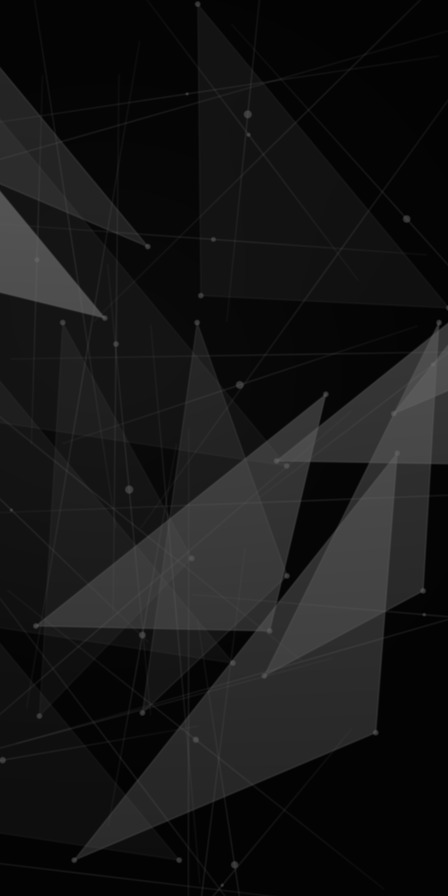
This background is drawn by a Shadertoy shader. Its source:

```glsl
// Dark plexus: translucent grey wedges, faint threads and small nodes on black.
// Four families of wedges follow short progressions bent by layered sines;
// threads are scattered by a low-discrepancy sequence in three directions.

const int VEILS = 3;               // wide and barely lit, open to the left
const int SHARDS = 3;              // steep, hanging from their tip
const int RISERS = 4;              // open to the right, climbing the canvas
const int FANS = 3;                // open to the left, upper half
const int THREADS = 33;
const vec2 CANVAS = vec2(0.5, 1.0);
const vec2 SEED = vec2(0.30, 0.22);
const vec2 STEP = vec2(0.7549, 0.5698);
const float BASE_GREY = 0.012;
const float PANEL_GREY = 0.40;
const float LINE_GREY = 0.44;
const float VEIL_OPACITY = 0.12;
const float EDGE_OPACITY = 0.18;
const float THREAD_OPACITY = 0.16;
const float NODE_OPACITY = 0.45;
const float LINE_HALF_WIDTH = 0.0008;
const float NODE_RADIUS = 0.0030;
const float SOFTNESS = 0.0013;
const float SHORT_SIDE = 0.63;     // second side of a wedge over its first

vec2 heading(float angle) {
    return vec2(cos(angle), sin(angle));
}

float segmentDistance(vec2 p, vec2 a, vec2 b) {
    vec2 ab = b - a;
    float t = clamp(dot(p - a, ab) / dot(ab, ab), 0.0, 1.0);
    return length(p - a - ab * t);
}

// Signed distance to the left of the line from a to b
float leftOf(vec2 p, vec2 a, vec2 b) {
    vec2 along = normalize(b - a);
    return dot(p - a, vec2(-along.y, along.x));
}

float stroke(float distance, float blur) {
    return 1.0 - smoothstep(0.0, LINE_HALF_WIDTH + blur, distance);
}

float disc(vec2 p, vec2 center, float radius, float blur) {
    return 1.0 - smoothstep(radius - blur, radius + blur, length(p - center));
}

// Triangle with gradient, rim and nodes; long side and short side leave the tip
float addWedge(float grey, vec2 p, vec2 tip, vec2 longSide, vec2 shortSide,
               float opacity, float blur) {
    vec2 b = tip + longSide;
    vec2 c = tip + shortSide;
    float winding = sign(longSide.x * shortSide.y - longSide.y * shortSide.x);
    float inside = min(winding * leftOf(p, tip, b),
                   min(winding * leftOf(p, b, c), winding * leftOf(p, c, tip)));
    float middle = (tip.y + b.y + c.y) / 3.0;
    float shade = clamp(1.0 + 0.9 * (p.y - middle), 0.75, 1.2);
    grey = mix(grey, PANEL_GREY, opacity * shade * smoothstep(-blur, blur, inside));

    float rim = min(segmentDistance(p, tip, b),
                min(segmentDistance(p, b, c), segmentDistance(p, c, tip)));
    float rimOpacity = EDGE_OPACITY * smoothstep(0.0, 0.3, opacity);
    grey = mix(grey, LINE_GREY, rimOpacity * stroke(rim, blur));

    float nodes = max(disc(p, tip, NODE_RADIUS, blur),
                  max(disc(p, b, NODE_RADIUS, blur), disc(p, c, NODE_RADIUS, blur)));
    return mix(grey, LINE_GREY, NODE_OPACITY * nodes);
}

float addVeil(float grey, vec2 p, float k, float blur) {
    vec2 tip = vec2(0.20 + 0.06 * k, 0.04 + 0.22 * k);
    vec2 mirror = vec2(-1.0, 1.0);
    return addWedge(grey, p, tip, 0.55 * mirror * heading(0.88),
                    0.35 * mirror * heading(0.15), VEIL_OPACITY, blur);
}

float addShard(float grey, vec2 p, float k, float blur) {
    vec2 tip = vec2(0.07 + 0.09 * k + 0.06 * k * k, 0.64);
    float fall = -1.35 - 0.12 * k * k;
    float spread = 0.28 - 0.04 * k;
    return addWedge(grey, p, tip, 0.44 * heading(fall - spread),
                    0.30 * heading(fall + spread), 0.12 + 0.07 * k * k, blur);
}

float addRiser(float grey, vec2 p, float k, float blur) {
    vec2 tip = vec2(0.04 + 0.11 * k - 0.11 * sin(2.0 * k - 0.4), 0.04 + 0.5 * sin(0.55 * k));
    float reach = 0.58 / (1.0 + 0.4 * k);
    float sway = cos(2.1 * k);
    return addWedge(grey, p, tip, reach * heading(0.75 + 0.15 * sway),
                    SHORT_SIDE * reach * heading(0.12 + 0.28 * sway), 0.40 + 0.04 * k, blur);
}

float addFan(float grey, vec2 p, float k, float blur) {
    vec2 tip = vec2(0.117 + 0.048 * k * k * k, 0.645 + 0.08 * sin(1.5 * k));
    float reach = 0.30 + 0.07 * k;
    vec2 mirror = vec2(-1.0, 1.0);
    return addWedge(grey, p, tip, reach * mirror * heading(0.88),
                    SHORT_SIDE * reach * mirror * heading(0.24 + 0.2 * sin(2.2 * k)),
                    0.75 * exp(-0.87 * k), blur);
}

// One fading thread: steep on the left side, nearly level, or diagonal
float addThread(float grey, vec2 p, int index, float blur) {
    float i = float(index);
    int kind = index % 3;
    vec2 origin = CANVAS * fract(SEED + (i + 20.0) * STEP);
    if (kind == 0) origin.x = 0.03 + 0.5 * origin.x;
    float wobble = sin(2.3 * i);
    float angle = kind == 0 ? 1.56 + 0.17 * wobble
                : kind == 1 ? 0.10 + 0.22 * wobble : 0.80 * sign(wobble) + 0.15 * sin(1.7 * i);
    vec2 arm = heading(angle) * (0.30 + 0.10 * sin(3.1 * i));
    float line = stroke(segmentDistance(p, origin - arm, origin + arm), blur);
    float fade = 1.0 - 0.6 * clamp(length(p - origin) / length(arm), 0.0, 1.0);
    grey = mix(grey, LINE_GREY, THREAD_OPACITY * fade * line);

    float radius = NODE_RADIUS * (1.0 + 0.5 * sin(4.3 * i));
    float node = index % 2 == 0 ? disc(p, origin, radius, blur) : 0.0;
    return mix(grey, LINE_GREY, NODE_OPACITY * node);
}

void mainImage(out vec4 fragColor, in vec2 fragCoord) {
    vec2 p = fragCoord / iResolution.y;
    float blur = max(SOFTNESS, 0.8 / iResolution.y);

    // Black ground with a weak glow left of the middle
    vec2 fromGlow = p - vec2(0.12, 0.58);
    float grey = BASE_GREY + 0.025 * exp(-14.0 * dot(fromGlow, fromGlow));

    for (int k = 0; k < VEILS; k++) grey = addVeil(grey, p, float(k), blur);
    for (int k = 0; k < SHARDS; k++) grey = addShard(grey, p, float(k), blur);
    for (int k = 0; k < RISERS; k++) grey = addRiser(grey, p, float(k), blur);
    for (int k = FANS - 1; k >= 0; k--) grey = addFan(grey, p, float(k), blur);
    for (int i = 0; i < THREADS; i++) grey = addThread(grey, p, i, blur);

    fragColor = vec4(vec3(grey), 1.0);
}
```
